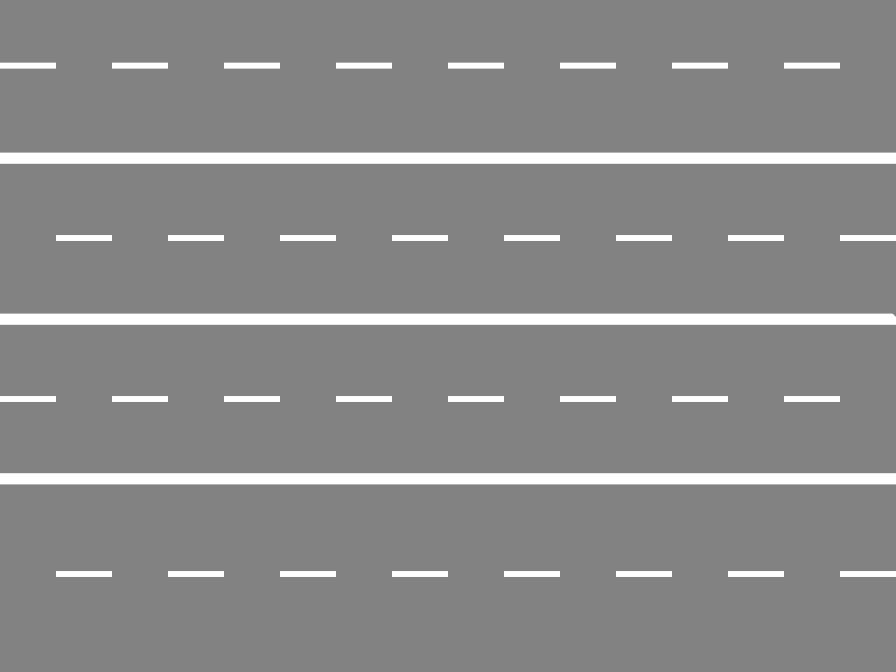
Give the GLSL for this pattern, as a WebGL 1 fragment shader.

```glsl
precision highp float;
// Flat grey road with three solid white lines and four staggered rows of dashes.

uniform vec2 u_resolution;

const vec3 ASPHALT = vec3(0.51);
const vec3 PAINT = vec3(1.0);
const float DASHES_ACROSS = 8.0;
const float SOLID_WIDTH = 6.4 / 384.0;
const float DASH_WIDTH = 3.4 / 384.0;

// Coverage of a shape from its signed distance, softened over one pixel.
float coverage(float dist, float pixel) {
  return clamp(0.5 - dist / pixel, 0.0, 1.0);
}

// Horizontal stripe centred on a height.
float stripe(float y, float centre, float width, float pixel) {
  return coverage(abs(y - centre) - 0.5 * width, pixel);
}

// Evenly spaced dashes with gaps of equal length; shift is in periods.
float dashes(float x, float count, float shift, float pixel) {
  float fromCentre = abs(fract(x * count - shift) - 0.5);
  return coverage((fromCentre - 0.25) / count, pixel);
}

// Small diagonal cut at the upper right end of a line.
float cornerCut(vec2 p, vec2 corner, float size, float pixel) {
  vec2 inward = corner - p;
  return coverage((inward.x + inward.y - size) * 0.7071, pixel);
}

void main() {
  // Height runs from 0 to 1, measured upward.
  vec2 p = gl_FragCoord.xy / u_resolution.y;
  float x = gl_FragCoord.x / u_resolution.x;
  vec2 pixel = 1.0 / u_resolution;
  float aspect = u_resolution.x / u_resolution.y;

  // Line heights, from the top row down.
  vec3 solidRows = 1.0 - vec3(90.4, 182.4, 273.6) / 384.0;
  vec4 dashRows = 1.0 - vec4(37.5, 136.0, 228.0, 328.0) / 384.0;

  float paint = 0.0;
  for (int i = 0; i < 3; i++) {
    paint = max(paint, stripe(p.y, solidRows[i], SOLID_WIDTH, pixel.y));
  }

  // Chipped end of the middle line.
  vec2 lineEnd = vec2(aspect, solidRows.y + 0.5 * SOLID_WIDTH);
  paint *= 1.0 - cornerCut(p, lineEnd, 0.005, pixel.y)
               * step(abs(p.y - solidRows.y), SOLID_WIDTH);

  // Alternate rows start with a dash, then with a gap.
  for (int i = 0; i < 4; i++) {
    float shift = mod(float(i), 2.0) * 0.5 - 0.25;
    float row = stripe(p.y, dashRows[i], DASH_WIDTH, pixel.y);
    paint = max(paint, row * dashes(x, DASHES_ACROSS, shift, pixel.x));
  }

  gl_FragColor = vec4(mix(ASPHALT, PAINT, paint), 1.0);
}
```
